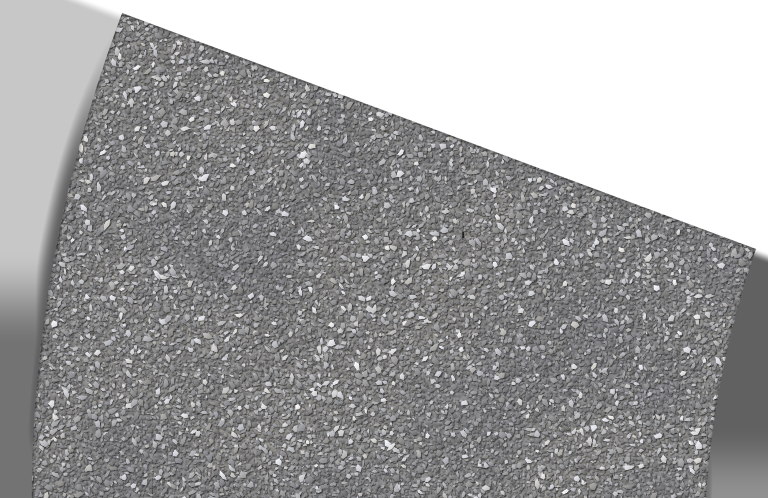
This texture is drawn by a WebGL 1 fragment shader. Its source:

```glsl
precision highp float;
// A curved panel of grey crushed-stone aggregate on white with soft side shadows.
// Three layers of jittered angular chips lie over a noisy ground; the panel
// outline is a straight sloping top between two parabolic side edges.

uniform vec2 u_resolution;

const vec3 WHITE = vec3(1.0);
const vec3 COOL_TINT = vec3(0.985, 0.992, 1.02);
const vec3 WARM_TINT = vec3(1.01, 1.0, 0.975);
const vec2 SHADOW_SHIFT = vec2(-0.0012, 0.0016);

float hash(vec2 p) {
  return fract(sin(dot(p, vec2(127.1, 311.7))) * 43758.55);
}

float valueNoise(vec2 p) {
  vec2 cell = floor(p);
  vec2 f = fract(p);
  f = f * f * (3.0 - 2.0 * f);
  float low = mix(hash(cell), hash(cell + vec2(1.0, 0.0)), f.x);
  float high = mix(hash(cell + vec2(0.0, 1.0)), hash(cell + vec2(1.0)), f.x);
  return mix(low, high, f.y);
}

// Signed distance to an irregular five-sided chip of about unit radius.
float chipDistance(vec2 p, vec2 id) {
  float d = -1.0;
  for (int k = 0; k < 5; k++) {
    float side = float(k);
    float jitter = hash(id + side * 3.7);
    float angle = (side + 0.6 * jitter) * 1.2566;
    float reach = mix(0.7, 1.05, hash(id - side * 5.3));
    d = max(d, dot(p, vec2(cos(angle), sin(angle))) - reach);
  }
  return d;
}

// Lays one layer of chips with cast shadows over the ground colour.
vec3 addChips(vec3 ground, vec2 p, float cellSize, float pixel, float seed,
              float cover, vec2 radii, vec2 tones) {
  vec3 color = ground;
  vec2 q = p / cellSize;
  vec2 shift = SHADOW_SHIFT / cellSize;
  float blur = 0.6 * pixel / cellSize;
  for (int j = -1; j <= 1; j++) {
    for (int i = -1; i <= 1; i++) {
      vec2 id = floor(q) + vec2(float(i), float(j));
      vec2 key = id + seed;
      vec2 jitter = vec2(hash(key + 1.3), hash(key + 8.9)) - 0.5;
      vec2 offset = q - id - 0.5 - 0.8 * jitter;
      float present = step(hash(key + 17.1), cover);
      float radius = mix(radii.x, radii.y, hash(key + 23.7));
      float angle = 6.2832 * hash(key + 31.9);
      float stretch = mix(1.0, 1.5, hash(key + 41.3));
      float c = cos(angle);
      float s = sin(angle);
      mat2 turn = mat2(c, -s, s, c);
      vec2 scale = vec2(1.0 / stretch, stretch) / radius;
      vec2 local = turn * offset * scale;
      vec2 shaded = turn * (offset + shift) * scale;
      float d = chipDistance(local, key) * radius;
      float dShadow = chipDistance(shaded, key) * radius;

      float shadow = 1.0 - smoothstep(-blur, blur + 0.08, dShadow);
      color *= 1.0 - 0.33 * present * shadow;

      float tone = mix(tones.x, tones.y, pow(hash(key + 53.1), 1.4));
      tone += 0.06 * dot(offset / radius, vec2(-0.6, 0.8));
      vec3 tint = mix(COOL_TINT, WARM_TINT, pow(hash(key + 61.7), 2.0));
      float fill = present * (1.0 - smoothstep(-blur, blur, d));
      color = mix(color, tone * tint, fill);
    }
  }
  return color;
}

vec3 aggregate(vec2 p, float pixel) {
  float grit = valueNoise(p * 230.0) - 0.5;
  float patches = valueNoise(p * 9.0 + 4.0) - 0.5;
  vec3 color = (0.51 + 0.17 * grit) * mix(COOL_TINT, WARM_TINT, 0.5 + patches);
  color = addChips(color, p, 0.0075, pixel, 11.0, 0.9, vec2(0.24, 0.46), vec2(0.44, 0.68));
  color = addChips(color, p, 0.011, pixel, 47.0, 0.62 + 0.2 * patches,
                   vec2(0.22, 0.46), vec2(0.47, 0.82));
  color = addChips(color, p, 0.017, pixel, 83.0, 0.42 + 0.25 * patches,
                   vec2(0.2, 0.42), vec2(0.54, 0.92));
  return color * (1.0 + 0.07 * patches);
}

float sideShadow(float outside, float width, float strength) {
  float fade = 1.0 - smoothstep(0.0, width, max(outside, 0.0));
  return strength * pow(fade, 1.4);
}

void main() {
  vec2 p = gl_FragCoord.xy / u_resolution.y;
  float pixel = 1.0 / u_resolution.y;

  // Panel outline: positive distances lie inside.
  float left = p.x - (0.064 + 0.191 * p.y * p.y);
  float right = 1.418 + 0.06 * p.y + 0.28 * p.y * p.y - p.x;
  float top = (0.974 - 0.3723 * (p.x - 0.245) - p.y) * 0.937;
  float inside = min(min(left, right), top);

  // Soft shadows beside the curved edges, fading towards the corners.
  float leftStrength = 0.62 * mix(0.35, 1.0, 1.0 - smoothstep(0.6, 0.97, p.y));
  leftStrength *= mix(0.7, 1.0, smoothstep(0.0, 0.15, p.y));
  float rightStrength = 0.55 * mix(0.4, 1.0, 1.0 - smoothstep(0.3, 0.5, p.y));
  float shade = max(sideShadow(-left, 0.065, leftStrength),
                    sideShadow(-right, 0.05, rightStrength));
  shade *= smoothstep(-pixel, 0.02, top);
  vec3 backdrop = WHITE * (1.0 - shade);

  // Stone surface with a darker rim and one small dark chink.
  vec3 stone = aggregate(p, pixel);
  stone *= mix(0.78, 1.0, smoothstep(0.0, 0.008, inside));
  vec2 chink = abs(p - vec2(0.93, 0.528)) - vec2(0.0015, 0.006);
  stone *= smoothstep(-pixel, pixel, max(chink.x, chink.y)) * 0.9 + 0.1;

  float coverage = smoothstep(-0.7 * pixel, 0.7 * pixel, inside);
  gl_FragColor = vec4(mix(backdrop, stone, coverage), 1.0);
}
```
